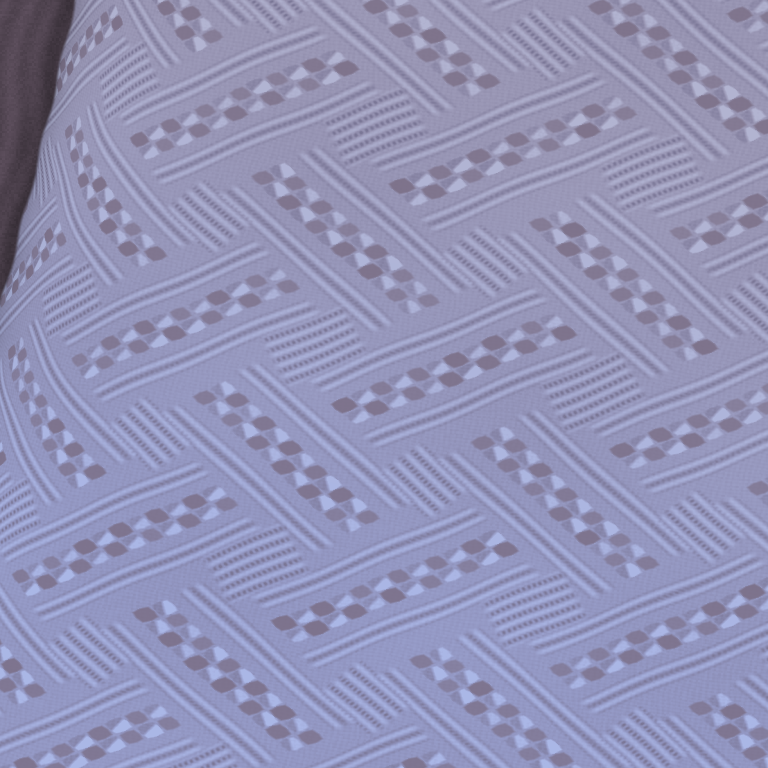
Give the GLSL for this texture, as a Shadertoy shader.

```glsl
// Pale lilac woven cloth: crossed ribbed bars with openwork centres, draped over a dark table corner.

// Layout: bar axes on the canvas (y down), and the repeat in units of those axes
const mat2 BAR_AXES = mat2(0.2734, -0.1107, 0.1914, 0.1693);
const mat2 REPEAT = mat2(0.738, 0.8365, -1.0, 1.024);
const vec2 FIRST_BAR = vec2(0.307, 0.136);
const vec2 CROSS_BAR = vec2(-0.139, 0.947);   // offset of the crossing bar
// Sizes along and across a bar
const float BAR_HALF = 0.55;
const float RIB_OFFSET = 0.207;
const float RIB_PITCH = 0.064;
const float EYELET = 0.09;
const float EYELET_COLUMNS = 12.0;
const float STITCH = 250.0;
const float TAU = 6.2831853;
// Colours: cool end and warm end of the light
const vec3 CLOTH_COOL = vec3(0.575, 0.593, 0.765);
const vec3 CLOTH_WARM = vec3(0.600, 0.588, 0.705);
const vec3 RIDGE_COOL = vec3(0.655, 0.700, 0.885);
const vec3 RIDGE_WARM = vec3(0.685, 0.690, 0.805);
const vec3 GROOVE = vec3(0.480, 0.465, 0.590);
const vec3 HOLE = vec3(0.475, 0.425, 0.515);
const vec3 TABLE = vec3(0.330, 0.280, 0.330);

float hash(vec2 p) {
    p = fract(p * vec2(0.1031, 0.1137));
    p += dot(p, p.yx + 33.33);
    return fract((p.x + p.y) * p.x * 91.7);
}

// 1 inside |x| < edge, fading over a soft rim
float inside(float x, float edge, float soft) {
    return 1.0 - smoothstep(edge - soft, edge + soft, abs(x));
}

// Offset from the nearest repeat centre; id names that repeat
vec2 wrap(vec2 p, out vec2 id) {
    vec2 k = inverse(REPEAT) * p;
    id = floor(k + 0.5);
    return REPEAT * (k - id);
}

// Rounded ribs with stitched grooves; x runs across the ribs
float ribs(float x, float along, float beads) {
    float wave = -cos(TAU * x / RIB_PITCH);
    float stitch = 0.5 + 0.5 * sin(along * STITCH + x * 60.0);
    float relief = 0.8 * max(wave, 0.0);
    return relief + min(wave, 0.0) * mix(0.65, 1.15 * stitch, beads);
}

// Checkered eyelets and raised flaps: x = relief, y = hole
vec2 eyelets(vec2 p, vec2 id) {
    vec2 grid = p / EYELET;
    vec2 cell = floor(grid), g = fract(grid) - 0.5;
    float area = step(abs(cell.x + 0.5), EYELET_COLUMNS * 0.5) * step(abs(cell.y + 0.5), 1.0);
    float vary = hash(cell + id * 17.0 + 40.0);
    float size = 0.42 + 0.08 * vary;
    float patch_ = inside(max(abs(g.x), abs(g.y)) + 0.2 * min(abs(g.x), abs(g.y)), size, 0.09);
    float open = mod(cell.x + cell.y, 2.0);
    float facet = mix(-0.45, 1.25, smoothstep(-0.16, 0.1, g.y + 0.45 * g.x));
    float flap = patch_ * facet * (0.75 + 0.4 * vary);
    float hole = patch_ * (0.65 + 0.35 * vary);
    return area * vec2((1.0 - open) * flap, open * hole);
}

// One bar: a pair of ribs on both sides of the eyelets
vec2 bar(vec2 p, vec2 id) {
    float x = abs(p.y) - RIB_OFFSET;
    float slide = p.x + 0.02 * sign(p.y);
    float mask = inside(x, RIB_PITCH * 0.9, 0.012) * inside(slide, BAR_HALF - 0.02, 0.025);
    return vec2(mask * ribs(x, p.x, 0.25), 0.0) + eyelets(p, id);
}

// Small ribbed patch between neighbouring bars
float hatch(vec2 p, vec2 halfSize) {
    float ends = inside(p.x + 0.3 * p.y, halfSize.x, 0.025);
    return ends * inside(p.y, halfSize.y, 0.015) * ribs(p.y, p.x, 0.75);
}

// Whole weave: x = relief, y = hole
vec2 weave(vec2 p) {
    vec2 id, between = REPEAT[0] * 0.5;
    vec2 local = wrap(p, id);
    vec2 result = bar(local, id);
    local = wrap(p - CROSS_BAR, id);
    result += bar(local.yx, id + 9.0);
    result.x += hatch(wrap(p - between, id), vec2(0.19, 0.155));
    result.x += hatch(wrap(p - CROSS_BAR - between, id).yx, vec2(0.17, 0.125));
    return result;
}

void mainImage(out vec4 fragColor, in vec2 fragCoord) {
    vec2 uv = fragCoord / iResolution.xy;
    vec2 q = vec2(uv.x, 1.0 - uv.y);

    // Cloth edge at the left, where the weave turns away
    float edge = 0.098 - 0.22 * q.y - 0.061 * q.y * q.y + 0.002 * sin(q.y * 60.0);
    float depth = q.x - edge;
    vec2 bent = q - vec2(0.2 * exp(-max(depth, 0.0) / 0.052), 0.0);
    bent += 0.0015 * sin(bent.yx * vec2(31.0, 37.0) + vec2(0.0, 2.0));
    vec2 p = inverse(BAR_AXES) * (bent - FIRST_BAR);
    vec2 relief = weave(p);

    // Fine knit and slow unevenness
    float knit = sin(p.x * 210.0 + sin(p.y * 19.0)) * sin(p.y * 190.0 + sin(p.x * 23.0));
    float grain = hash(floor(q * 340.0)) - 0.5;
    float uneven = sin(q.x * 9.0 + 3.0 * q.y) * sin(q.y * 11.0 - 2.0 * q.x);
    float tone = relief.x + 0.10 * knit + 0.14 * grain + 0.08 * uneven;

    // Colour from relief, warmer towards the top right
    float warm = smoothstep(0.75, -0.1, q.y - 0.25 * q.x);
    vec3 color = mix(CLOTH_COOL, CLOTH_WARM, warm);
    color = mix(color, mix(RIDGE_COOL, RIDGE_WARM, warm), clamp(tone, 0.0, 1.15));
    color = mix(color, GROOVE, clamp(-tone, 0.0, 1.0));
    color = mix(color, HOLE, clamp(relief.y, 0.0, 1.0) * 0.85);
    color *= 1.0 - 0.16 * exp(-max(depth, 0.0) / 0.018);

    // Table with faint streaks
    float streak = sin(q.x * 190.0 + q.y * 40.0 + 2.0 * sin(q.y * 25.0));
    vec3 table = TABLE * (1.0 + 0.06 * streak + 0.10 * grain - 0.25 * smoothstep(-0.05, 0.0, depth));
    fragColor = vec4(mix(table, color, smoothstep(-0.003, 0.003, depth)), 1.0);
}
```
